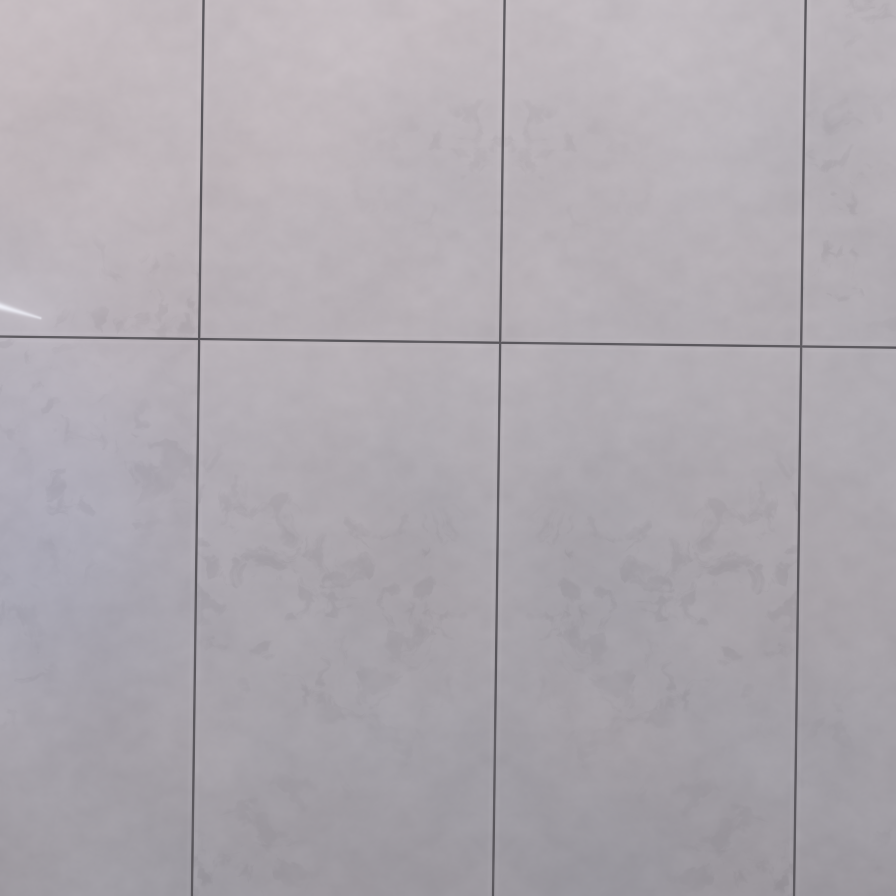
A WebGL 2 fragment shader for this texture:

```glsl
#version 300 es
precision highp float;
// Large matt grey stone tiles with thin dark joints, slightly tilted, under soft light.

#define TILE_SIZE vec2(0.336, 0.672)
#define JOINT_ORIGIN vec2(0.2142, 0.6244)
#define JOINT_SLANT vec2(0.013, -0.0124)
#define JOINT_WIDTH 0.0026
#define JOINT_COLOR vec3(0.34, 0.33, 0.35)
#define LIGHT_TOP vec3(0.750, 0.729, 0.750)
#define LIGHT_BOTTOM vec3(0.612, 0.600, 0.625)
#define CLOUD_AMOUNT 0.050
#define GRAIN_AMOUNT 0.030
#define FLECK_AMOUNT 0.028

uniform vec2 u_resolution;
out vec4 fragColor;

float hash(vec2 p) {
    vec3 q = fract(vec3(p.xyx) * 0.1031);
    q += dot(q, q.yzx + 33.33);
    return fract((q.x + q.y) * q.z);
}

float noise(vec2 p) {
    vec2 cell = floor(p), f = fract(p);
    f = f * f * (3.0 - 2.0 * f);
    float low = mix(hash(cell), hash(cell + vec2(1, 0)), f.x);
    float high = mix(hash(cell + vec2(0, 1)), hash(cell + vec2(1, 1)), f.x);
    return mix(low, high, f.y);
}

float fbm(vec2 p) {
    float sum = 0.0, weight = 0.5;
    for (int i = 0; i < 5; i++) {
        sum += weight * noise(p);
        p = mat2(1.6, 1.2, -1.2, 1.6) * p + 7.3;
        weight *= 0.5;
    }
    return sum;
}

// Brightness offset of the stone: clouds, fine grain and worn flecks
float stone(vec2 p) {
    float cloud = fbm(p * 7.0) - 0.48;
    float grain = fbm(p * vec2(55.0, 65.0) + 31.0) - 0.48;
    float wear = smoothstep(0.42, 0.65, fbm(p * 5.0 + 53.0));
    vec2 warp = vec2(fbm(p * 22.0), fbm(p * 22.0 + 19.0));
    float fleck = smoothstep(0.54, 0.72, fbm(p * 48.0 + warp * 3.0));
    float vein = 1.0 - smoothstep(0.0, 0.025, abs(fbm(p * 13.0 + warp) - 0.5));
    return CLOUD_AMOUNT * cloud + GRAIN_AMOUNT * grain
         - FLECK_AMOUNT * wear * fleck + 0.006 * vein * (0.4 - wear);
}

// Distance from p to the segment a-b, and the position along it
vec2 segment(vec2 p, vec2 a, vec2 b) {
    vec2 d = b - a;
    float t = clamp(dot(p - a, d) / dot(d, d), 0.0, 1.0);
    return vec2(length(p - a - t * d), t);
}

void main() {
    vec2 uv = gl_FragCoord.xy / u_resolution;
    float pixel = 1.0 / min(u_resolution.x, u_resolution.y);

    // Tilted grid; neighbouring tiles are mirrored in pairs
    vec2 grid = (uv - JOINT_ORIGIN - JOINT_SLANT * uv.yx) / TILE_SIZE;
    vec2 pairId = floor(grid * vec2(0.5, 1.0));
    vec2 local = vec2(abs(mod(grid.x, 2.0) - 1.0), fract(grid.y)) * TILE_SIZE;
    vec2 tile = floor(grid);
    vec2 seed = 3.0 * vec2(hash(pairId + 11.0), hash(pairId + 47.0));

    // Broad light: pale at the top, warm upper left, cool patch at the left
    vec3 color = mix(LIGHT_BOTTOM, LIGHT_TOP, uv.y);
    color -= 0.018 * (uv.x - 0.45);
    color += vec3(0.014, 0.002, -0.002) * smoothstep(0.9, 0.0, distance(uv, vec2(0.1, 1.0)));
    vec2 coolOffset = (uv - vec2(0.03, 0.42)) / vec2(0.18, 0.22);
    color += vec3(-0.010, 0.0, 0.026) * exp(-dot(coolOffset, coolOffset));

    // Stone surface with a slight tone change from tile to tile
    color += stone(local + seed + 4.0);
    color += 0.008 * (hash(tile + 23.0) - 0.5);
    color += vec3(0.012, 0.0, -0.006) * (fbm(uv * 6.0 + 70.0) - 0.48);

    // Short lamp reflection near the left edge
    vec2 lamp = segment(uv, vec2(-0.03, 0.667), vec2(0.045, 0.645));
    float taper = mix(0.0055, 0.0015, lamp.y);
    float glow = exp(-pow(lamp.x / taper, 2.0)) * (1.0 - 0.5 * lamp.y);
    color = mix(color, vec3(0.94, 0.95, 0.98), glow);
    color += 0.035 * exp(-lamp.x * 55.0);

    // Joints with a faint pale bevel
    vec2 toJoint = abs(fract(grid + 0.5) - 0.5) * TILE_SIZE;
    float joint = min(toJoint.x, toJoint.y);
    color += 0.012 * exp(-pow((joint - 0.0045) / 0.0016, 2.0));
    float soft = max(0.0007, 0.6 * pixel);
    float coverage = 1.0 - smoothstep(-soft, soft, joint - 0.5 * JOINT_WIDTH);
    float worn = 0.88 + 0.12 * noise(uv * 40.0);
    color = mix(color, JOINT_COLOR, coverage * worn);

    fragColor = vec4(color, 1.0);
}
```
